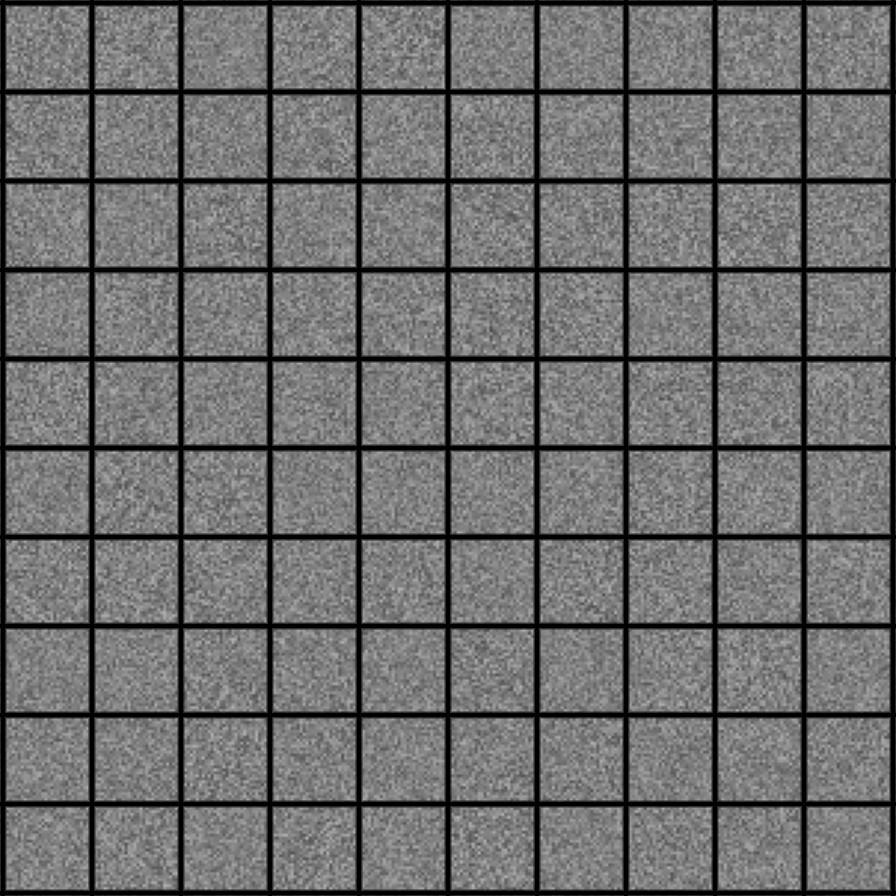
This pattern is drawn by a Shadertoy shader. Its source:

```glsl
// Ten by ten grey tiles of fine grain, parted by narrow black lines.

float hash(vec2 p) {
    vec3 q = fract(p.xyx * 0.1031);
    q += dot(q, q.yzx + 33.33);
    return fract((q.x + q.y) * q.z);
}

// Bell-shaped random value for one grain, centred on zero
float grain(vec2 id) {
    return hash(id) + hash(id + 400.0) - 1.0;
}

// Smoothly blended grains
float grainNoise(vec2 p) {
    vec2 id = floor(p);
    vec2 w = smoothstep(0.0, 1.0, p - id);
    float low = mix(grain(id), grain(id + vec2(1.0, 0.0)), w.x);
    float high = mix(grain(id + vec2(0.0, 1.0)), grain(id + 1.0), w.x);
    return mix(low, high, w.y);
}

void mainImage(out vec4 fragColor, in vec2 fragCoord) {
    // Canvas in grains: ten tiles of 28 and eleven lines of 2
    vec2 p = fragCoord / iResolution.xy * 302.0;
    vec2 tile = floor((p - 1.0) / 30.0);
    vec2 local = abs(p - 1.0 - tile * 30.0 - 15.0);

    // Grain, with slightly different contrast in each tile
    float contrast = mix(0.165, 0.215, hash(tile + 700.0));
    float grey = 0.503 + contrast * grainNoise(p - 0.5);

    // Black lines with soft edges
    float inside = 14.0 - max(local.x, local.y);
    float mask = clamp(inside + 0.5, 0.0, 1.0);

    fragColor = vec4(vec3(grey * mask), 1.0);
}
```
